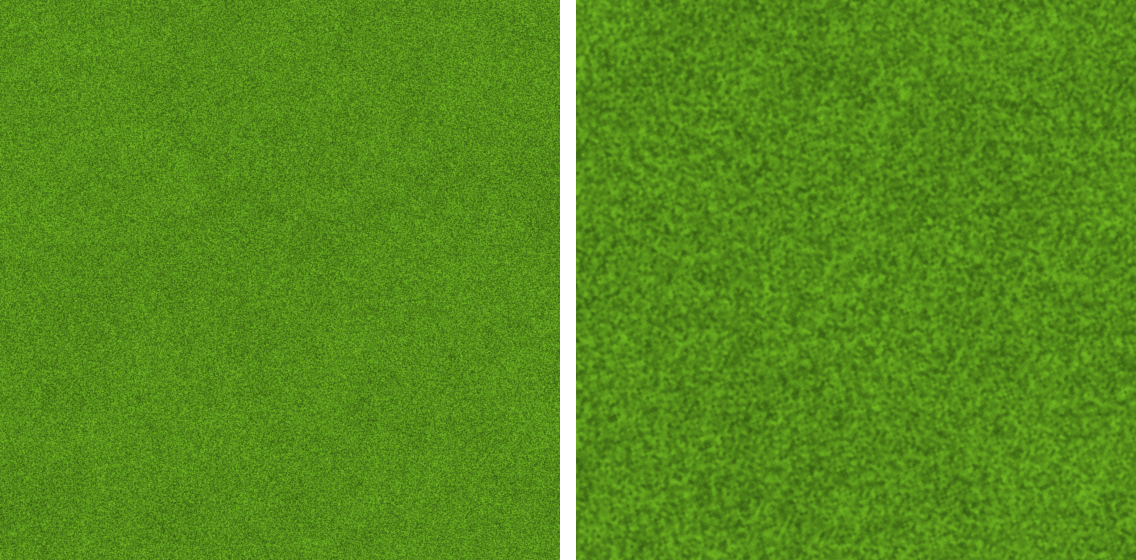
Left: the whole. Right: its middle third, enlarged.
Write a WebGL 1 fragment shader that draws this texture.

```glsl
precision highp float;

uniform vec2 u_resolution;

const vec3 MEAN_GREEN = vec3(0.333, 0.550, 0.101);
const vec3 GREEN_SPREAD = vec3(0.039, 0.059, 0.010);

// Uniform random value with zero mean and unit variance
float hash(vec2 cell, float seed) {
  vec3 p = fract(vec3(cell.xyx + seed) * vec3(0.1031, 0.1030, 0.0973));
  p += dot(p, p.yzx + 33.33);
  return (fract((p.x + p.y) * p.z) - 0.5) * 3.464;
}

vec2 rotate(vec2 p, float angle) {
  float c = cos(angle);
  float s = sin(angle);
  return vec2(c * p.x - s * p.y, s * p.x + c * p.y);
}

// Smooth lattice noise, scaled to keep the same contrast inside each cell
float evenNoise(vec2 p, float seed) {
  vec2 cell = floor(p);
  vec2 f = smoothstep(0.0, 1.0, p - cell);
  vec2 g = 1.0 - f;
  vec4 weights = vec4(g.x * g.y, f.x * g.y, g.x * f.y, f.x * f.y);
  vec4 corners = vec4(
    hash(cell, seed),
    hash(cell + vec2(1.0, 0.0), seed),
    hash(cell + vec2(0.0, 1.0), seed),
    hash(cell + vec2(1.0, 1.0), seed));
  return dot(weights, corners) / length(weights);
}

// One layer of grain; turning it hides the lattice
float grain(vec2 uv, float frequency, float angle, float seed) {
  return evenNoise(rotate(uv, angle) * frequency + 700.0, seed);
}

void main() {
  vec2 uv = gl_FragCoord.xy / min(u_resolution.x, u_resolution.y);

  // Fine blades of turf
  float tone = 0.80 * grain(uv, 540.0, 0.47, 3.0);
  tone += 0.56 * grain(uv, 390.0, 1.13, 17.0);

  // Faint mottling from clumps to broad patches
  float frequency = 100.0;
  float strength = 0.11;
  for (int i = 0; i < 4; i++) {
    float layer = float(i);
    tone += strength * grain(uv, frequency, 0.8 + layer * 0.9, 31.0 + layer * 13.0);
    frequency *= 0.4;
    strength *= 0.85;
  }

  gl_FragColor = vec4(MEAN_GREEN + GREEN_SPREAD * tone, 1.0);
}
```
